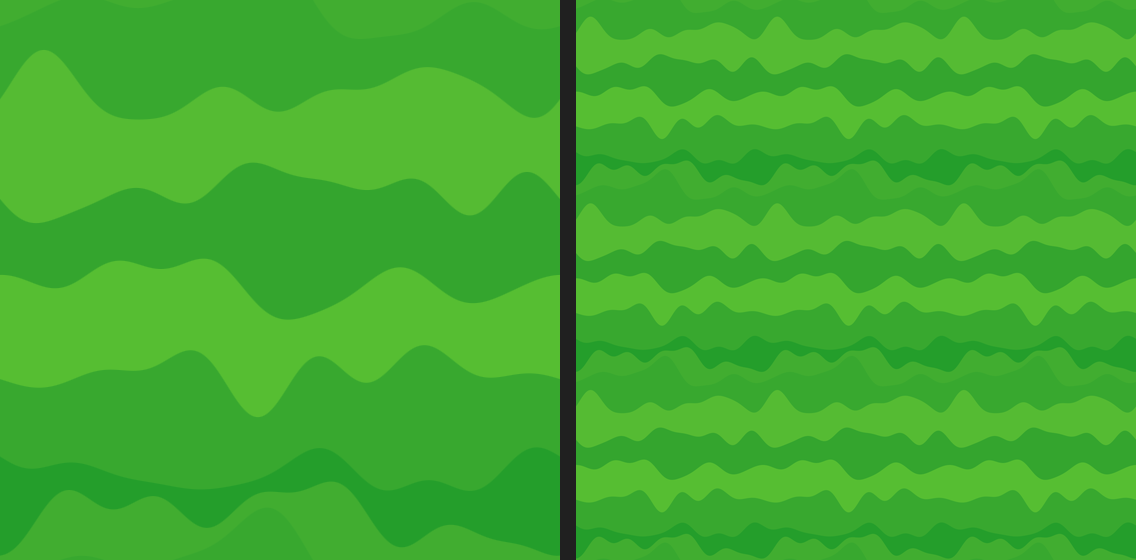
Left: one tile. Right: repeated 3 by 3.
A WebGL 2 fragment shader for this pattern:

```glsl
#version 300 es
precision highp float;
// Flat layered green hills: wavy horizontal bands that tile in both directions.

#define GREEN  vec3(0.218, 0.659, 0.186)
#define SHADE  vec3(0.204, 0.647, 0.180)
#define LIGHT  vec3(0.333, 0.733, 0.200)
#define BRIGHT vec3(0.337, 0.745, 0.196)
#define DARK   vec3(0.141, 0.620, 0.169)
#define MEADOW vec3(0.255, 0.678, 0.188)
#define WAVE_SCALE 0.001

uniform vec2 u_resolution;
out vec4 fragColor;

const float TAU = 6.2831853;

// Depth of a wavy edge: six whole harmonics, so it wraps across the canvas.
float waves(float x, float base, vec3 cosLow, vec3 cosHigh, vec3 sinLow, vec3 sinHigh) {
    vec3 low = TAU * x * vec3(1.0, 2.0, 3.0);
    vec3 high = TAU * x * vec3(4.0, 5.0, 6.0);
    float sum = dot(cosLow, cos(low)) + dot(cosHigh, cos(high))
              + dot(sinLow, sin(low)) + dot(sinHigh, sin(high));
    return base + WAVE_SCALE * sum;
}

// Paints everything below an edge, with a smooth one-pixel transition.
void paintBelow(inout vec3 color, float depth, float edge, vec3 paint) {
    float d = depth - edge;
    color = mix(color, paint, clamp(d / max(fwidth(d), 1e-5) + 0.5, 0.0, 1.0));
}

void main() {
    vec2 uv = gl_FragCoord.xy / u_resolution;
    float x = uv.x;
    float depth = 1.0 - uv.y;

    // Edges from top to bottom
    float meadowEnd = waves(x, 0.0098,
        vec3(26.3, -20.0, 31.9), vec3(-2.6, 7.5, -6.1),
        vec3(-28.5, 18.8, -13.2), vec3(0.0, -3.6, 0.0));
    float lightTop = waves(x, 0.165,
        vec3(-11.1, 2.1, 0.2), vec3(12.7, -0.2, 8.4),
        vec3(16.9, -13.0, -33.4), vec3(-16.0, -4.1, -4.0));
    float lightEnd = waves(x, 0.3422,
        vec3(24.8, -8.7, 0.9), vec3(-12.8, -0.3, 9.3),
        vec3(7.8, 7.5, 7.4), vec3(20.7, 6.7, 5.0));
    float brightTop = waves(x, 0.5073,
        vec3(-10.1, 23.4, -22.6), vec3(-1.7, -6.4, 1.0),
        vec3(-20.4, 3.4, -7.6), vec3(11.7, 4.4, -6.0));
    float brightEnd = waves(x, 0.6672,
        vec3(-2.1, 24.5, -8.9), vec3(-0.2, -6.6, 3.1),
        vec3(7.2, 1.9, 7.4), vec3(-14.7, 22.3, -6.0));
    float darkTop = waves(x, 0.8452,
        vec3(-8.3, -21.7, 1.7), vec3(-3.0, -3.8, 5.1),
        vec3(0.7, -14.3, 13.2), vec3(-0.8, 11.9, 5.0));
    float meadowTop = waves(x, 0.9227,
        vec3(31.4, -1.7, 22.1), vec3(8.9, 3.1, 5.6),
        vec3(-21.6, -22.9, 9.5), vec3(-12.0, -4.7, 15.0));

    // Layers painted downward; the meadow continues over the vertical wrap
    vec3 color = MEADOW;
    paintBelow(color, depth, meadowEnd, GREEN);
    paintBelow(color, depth, lightTop, LIGHT);
    paintBelow(color, depth, lightEnd, SHADE);
    paintBelow(color, depth, brightTop, BRIGHT);
    paintBelow(color, depth, brightEnd, GREEN);
    paintBelow(color, depth, darkTop, DARK);
    paintBelow(color, depth, meadowTop, MEADOW);
    paintBelow(color, depth, meadowEnd + 1.0, GREEN);

    fragColor = vec4(color, 1.0);
}
```
